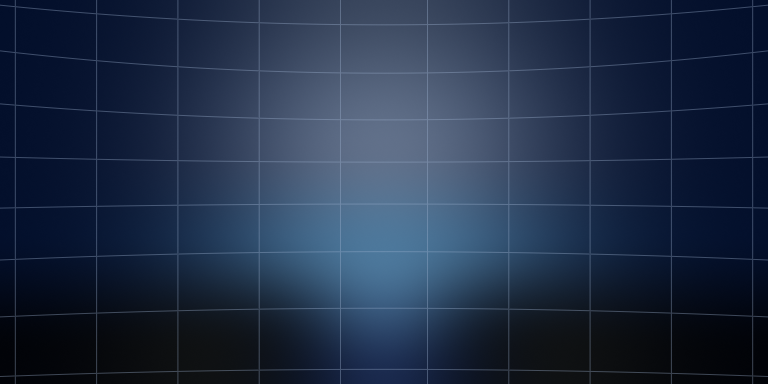
This background is drawn by a Shadertoy shader. Its source:

```glsl
const vec3 NAVY = vec3(0.008, 0.055, 0.165);
const vec3 GLOW_BASE = vec3(0.10, 0.16, 0.30);
const vec3 GLOW_BLUE = vec3(0.30, 0.47, 0.61);
const vec3 GLOW_SLATE = vec3(0.38, 0.44, 0.54);
const vec3 GLOW_TOP = vec3(0.22, 0.27, 0.36);
const vec3 FLOOR_DARK = vec3(0.003, 0.010, 0.030);
const vec3 FLOOR_GREY = vec3(0.058, 0.066, 0.070);
const vec3 LINE_COLOR = vec3(0.62, 0.70, 0.82);

const float GLOW_WIDTH = 0.48;
const float FLOOR_GAP = 0.24;       // half width of the lit gap in the floor
const float FLOOR_TOP = 0.40;
const float GREY_OFFSET = 0.45;
const float GREY_WIDTH = 0.30;
const float LINE_WIDTH = 0.0026;
const float LINE_ALPHA = 0.38;
const float FIRST_COLUMN = 0.1133;
const float COLUMN_STEP = 0.2117;
const int ROW_COUNT = 8;
const float DITHER = 0.004;

float hash(vec2 p) {
    return fract(sin(dot(p, vec2(12.9898, 78.233))) * 43758.5453);
}

float bell(float x, float width) {
    float t = x / width;
    return exp(-t * t);
}

vec3 glowColor(float y) {
    vec3 color = mix(GLOW_BASE, GLOW_BLUE, smoothstep(0.0, 0.34, y));
    color = mix(color, GLOW_SLATE, smoothstep(0.34, 0.62, y));
    return mix(color, GLOW_TOP, smoothstep(0.62, 1.05, y));
}

vec3 backdrop(vec2 p) {
    vec3 color = mix(NAVY, glowColor(p.y), bell(p.x, GLOW_WIDTH));

    // Dark floor on both sides of the glow
    float shade = 1.0 - smoothstep(0.08, FLOOR_TOP, p.y);
    shade *= 1.0 - bell(p.x, FLOOR_GAP);
    float grey = bell(abs(p.x) - GREY_OFFSET, GREY_WIDTH);
    return mix(color, mix(FLOOR_DARK, FLOOR_GREY, grey), shade);
}

// Height of a bowed row; t is its index counted from the middle
float rowHeight(float t, float x) {
    float u = t * t;
    float center = 0.5241 - 0.0036 * u + 0.000045 * u * u
                 + t * (0.1084 + 0.0029 * u - 0.000105 * u * u);
    float s = sin(0.55 * t);
    float bow = 0.0405 * sin(0.6 * t) + 0.0185 * s * s;
    return center + bow * x * x;
}

float gridDistance(vec2 p) {
    float column = (abs(p.x) - FIRST_COLUMN) / COLUMN_STEP;
    float d = abs(fract(column + 0.5) - 0.5) * COLUMN_STEP;
    for (int i = 0; i < ROW_COUNT; i++) {
        float t = float(i) - 0.5 * float(ROW_COUNT - 1);
        d = min(d, abs(p.y - rowHeight(t, p.x)));
    }
    return d;
}

void mainImage(out vec4 fragColor, in vec2 fragCoord) {
    float pixel = 1.0 / iResolution.y;
    vec2 p = vec2(fragCoord.x - 0.5 * iResolution.x, fragCoord.y) * pixel;
    vec3 color = backdrop(p);

    // Grid lines, with coverage that stays even when thinner than a pixel
    float edge = 0.5 * (LINE_WIDTH + pixel) - gridDistance(p);
    float coverage = clamp(edge / pixel, 0.0, min(1.0, LINE_WIDTH / pixel));
    color = mix(color, LINE_COLOR, LINE_ALPHA * coverage);

    // Dither against banding
    color += (hash(fragCoord) - 0.5) * DITHER;
    fragColor = vec4(color, 1.0);
}
```
